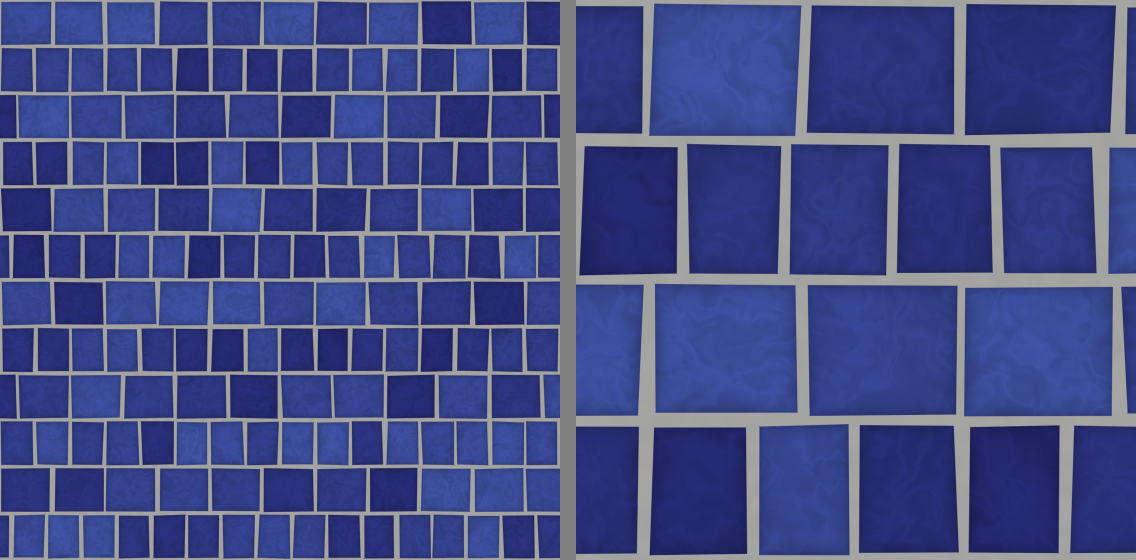
Left, the full canvas; right, a detail of the centre.
Reproduce this pattern procedurally as a Shadertoy shader.

```glsl
// Blue glazed mosaic wall: twelve courses alternating wide and narrow tiles,
// every third course shifted by a third of a tile. Each tile is a slightly
// skewed quad with its own shade, faint swirls and darker rims, in grey grout.

const float ROWS = 12.0;
const float WIDE = 3.0 / 32.0;      // tile pitch in even courses
const float NARROW = 1.0 / 16.0;    // tile pitch in odd courses
const float HALF_GAP = 0.0034;
const vec2 SKEW = vec2(0.0024, 0.0013);

const vec3 GROUT = vec3(0.64, 0.64, 0.635);
const vec3 DARK_GLAZE = vec3(0.142, 0.156, 0.440);
const vec3 LIGHT_GLAZE = vec3(0.245, 0.320, 0.632);

float hash(vec2 p) {
    vec3 q = fract(vec3(p.xyx) * 0.1031);
    q += dot(q, q.yzx + 33.33);
    return fract((q.x + q.y) * q.z);
}

float noise(vec2 p) {
    vec2 cell = floor(p), f = fract(p);
    f = f * f * (3.0 - 2.0 * f);
    float low = mix(hash(cell), hash(cell + vec2(1, 0)), f.x);
    float high = mix(hash(cell + vec2(0, 1)), hash(cell + vec2(1, 1)), f.x);
    return mix(low, high, f.y);
}

float fbm(vec2 p) {
    float sum = 0.0, amplitude = 0.5;
    for (int i = 0; i < 3; i++) {
        sum += amplitude * noise(p);
        p = mat2(1.6, 1.2, -1.2, 1.6) * p + 7.3;
        amplitude *= 0.5;
    }
    return sum / 0.875;
}

// Thin curling ridges from warped noise, 0 to 1
float swirls(vec2 p) {
    vec2 warp = vec2(fbm(p), fbm(p + 19.7));
    float ridge = 1.0 - abs(2.0 * fbm(p * 1.3 + 3.5 * warp) - 1.0);
    return ridge * ridge;
}

// Offset of one tile edge, running between two jittered corners
float edgeJitter(vec2 id, float side, float t) {
    float a = hash(id + vec2(37.0 * side, 11.0));
    float b = hash(id + vec2(37.0 * side, 83.0));
    return 2.0 * mix(a, b, t) - 1.0;
}

// Distance inward from the nearest edge of a skewed tile
float tileInset(vec2 local, vec2 size, vec2 id) {
    vec2 t = local / size;
    float left = local.x + SKEW.x * edgeJitter(id, 1.0, t.y);
    float right = size.x - local.x + SKEW.x * edgeJitter(id, 2.0, t.y);
    float bottom = local.y + SKEW.y * edgeJitter(id, 3.0, t.x);
    float top = size.y - local.y + SKEW.y * edgeJitter(id, 4.0, t.x);
    return min(min(left, right), min(bottom, top)) - HALF_GAP;
}

vec3 glaze(vec2 p, vec2 id, float inset) {
    vec3 color = mix(DARK_GLAZE, LIGHT_GLAZE, hash(id + 5.0));
    float wisp = swirls(p * 42.0 + 31.0 * hash(id + 61.0));
    float cloud = fbm(p * 30.0 + 9.0);
    color *= 1.0 + 0.13 * (wisp - 0.6) + 0.12 * (cloud - 0.5);
    return color * (1.0 - 0.22 * exp(-max(inset, 0.0) / 0.005));
}

void mainImage(out vec4 fragColor, in vec2 fragCoord) {
    vec2 p = fragCoord / iResolution.y;
    float pixel = 1.0 / iResolution.y;

    // Courses are counted from the top
    float course = (1.0 - p.y) * ROWS;
    float row = floor(course);
    float pitch = mod(row, 2.0) < 0.5 ? WIDE : NARROW;
    float shift = mod(row, 3.0) > 1.5 ? 1.0 / 3.0 : 0.0;
    float column = p.x / pitch - shift;

    vec2 id = vec2(floor(column) + 3.0, row + 1.0);
    vec2 size = vec2(pitch, 1.0 / ROWS);
    vec2 local = vec2(fract(column), 1.0 - fract(course)) * size;
    float inset = tileInset(local, size, id);

    // Tiles over lightly mottled grout
    vec3 grout = GROUT * (1.0 + 0.03 * (noise(p * 120.0) - 0.5));
    float coverage = smoothstep(-0.75 * pixel, 0.75 * pixel, inset);
    fragColor = vec4(mix(grout, glaze(p, id, inset), coverage), 1.0);
}
```
